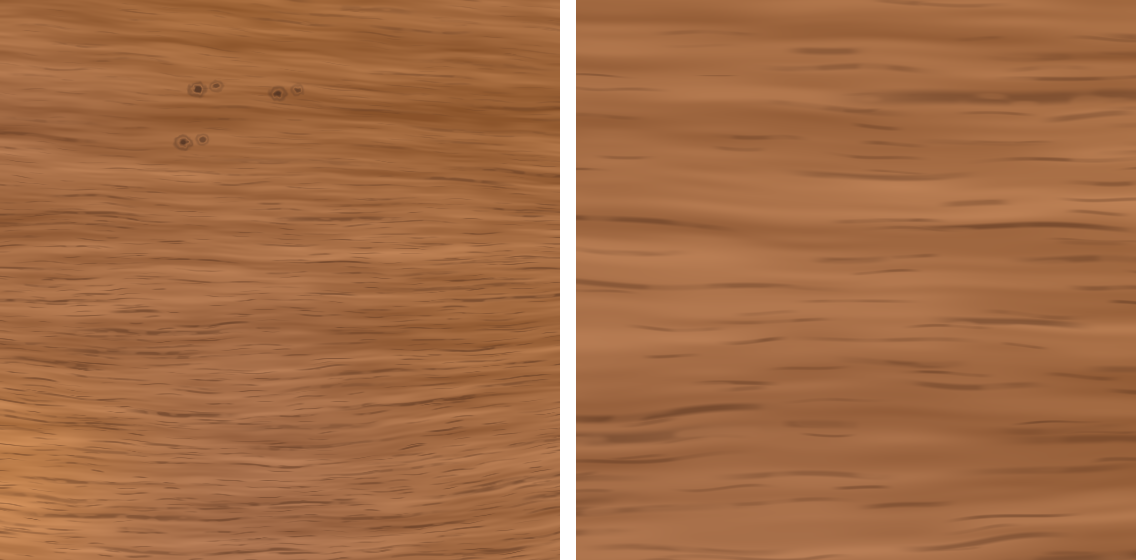
Left, the full canvas; right, a detail of the centre.
Give the GLSL for this texture, as a WebGL 2 fragment shader.

```glsl
#version 300 es
precision highp float;
// Oiled oak board: gently bent horizontal grain, dark pores and a few pin knots.

uniform vec2 u_resolution;
out vec4 outColor;

const vec3 DARK_WOOD  = vec3(0.565, 0.350, 0.200);
const vec3 LIGHT_WOOD = vec3(0.725, 0.490, 0.318);
const vec3 PORE_BROWN = vec3(0.360, 0.215, 0.130);
const vec3 KNOT_BROWN = vec3(0.270, 0.170, 0.120);

float hash(vec2 p) {
  vec3 q = fract(vec3(p.xyx) * 0.1031);
  q += dot(q, q.yzx + 33.33);
  return fract((q.x + q.y) * q.z);
}

float valueNoise(vec2 p) {
  vec2 cell = floor(p), f = fract(p);
  f = f * f * (3.0 - 2.0 * f);
  float low  = mix(hash(cell), hash(cell + vec2(1, 0)), f.x);
  float high = mix(hash(cell + vec2(0, 1)), hash(cell + vec2(1, 1)), f.x);
  return mix(low, high, f.y);
}

// Grain coordinates: tilted at the top, sagging below, with layered sine ripples.
vec2 bendGrain(vec2 p) {
  float tilt = 0.085 * p.x * smoothstep(0.42, 0.95, p.y);
  float sag = 0.13 * (p.x - 0.4) * (p.x - 0.4) * (1.0 - smoothstep(0.25, 0.6, p.y));
  float ripple = 0.0040 * sin(8.0 * p.x + 17.0 * p.y)
               + 0.0018 * sin(21.0 * p.x - 31.0 * p.y + 1.7)
               + 0.0007 * sin(57.0 * p.x + 60.0 * p.y);
  return vec2(p.x, p.y + tilt - sag + ripple);
}

// One tapered dash in each occupied cell of a staggered grid.
float pores(vec2 p, vec2 cells, float density, float seed) {
  vec2 g = p * cells;
  g.x += 7.0 * hash(vec2(floor(g.y), seed));
  vec2 id = floor(g) + seed;
  vec2 f = fract(g) - 0.5;
  float halfLength = mix(0.18, 0.49, hash(id + 3.1));
  float halfWidth = mix(0.12, 0.26, hash(id + 5.7));
  float along = f.x / halfLength;
  float centre = 0.3 * (hash(id + 9.3) - 0.5) + 0.07 * sin(9.0 * f.x + 6.3 * hash(id));
  float taper = 1.0 - smoothstep(0.35, 1.0, abs(along));
  float body = 1.0 - smoothstep(0.15, 1.0, abs(f.y - centre) / halfWidth);
  float present = step(hash(id + 13.9), density);
  return present * taper * body * mix(0.45, 1.0, hash(id + 17.3));
}

// A small dark pit inside a faint ring-shaped halo.
float knot(vec2 p, vec2 centre, float radius) {
  vec2 d = (p - centre) * vec2(0.8, 1.0);
  float r = length(d) / radius + 0.5 * (valueNoise(p * 190.0) - 0.5);
  float pit = 1.0 - smoothstep(0.3, 0.9, r);
  float halo = 0.4 * (1.0 - smoothstep(0.0, 0.6, abs(r - 1.2)));
  return max(pit, halo);
}

// Broad bands, streaks and fine fibres, centred on one half.
float grainTone(vec2 g) {
  float tone = 0.5;
  tone += 0.45 * (valueNoise(g * vec2(1.3, 13.0)) - 0.5);
  tone += 0.58 * (valueNoise(g * vec2(2.6, 43.0) + 11.0) - 0.5);
  tone += 0.55 * (valueNoise(g * vec2(6.0, 95.0) + 23.0) - 0.5);
  tone += 0.36 * (valueNoise(g * vec2(17.0, 190.0) + 37.0) - 0.5);
  return tone;
}

void main() {
  vec2 p = gl_FragCoord.xy / u_resolution.y;
  vec2 g = bendGrain(p);

  // Wood body, lighter and rosier toward the lower edge
  float tone = grainTone(g) + 0.16 * (0.55 - p.y);
  vec3 color = mix(DARK_WOOD, LIGHT_WOOD, clamp(tone, -0.15, 1.25));
  float rosy = valueNoise(p * vec2(2.2, 5.0) + 4.0) - 0.5 + 0.7 * (0.55 - p.y);
  color += rosy * vec3(0.004, 0.014, 0.046);
  float glow = exp(-dot(p * vec2(4.5, 3.4), p * vec2(4.5, 3.4)));
  color += glow * vec3(0.085, 0.060, 0.015);

  // Pores: long seams first, then shorter and finer dashes
  float ragged = mix(0.4, 1.0, smoothstep(0.2, 0.65, valueNoise(g * vec2(55.0, 210.0))));
  float lower = 1.0 - smoothstep(0.5, 0.8, p.y);
  float ink = 0.0;
  for (int i = 0; i < 4; i++) {
    float level = float(i);
    vec2 cells = vec2(2.3, 36.0) * vec2(pow(1.75, level), pow(1.42, level));
    float density = mix(0.28, 0.42, lower) + 0.04 * level;
    float strength = mix(0.38, 0.66, lower) - 0.06 * level;
    ink = max(ink, strength * pores(g, cells, density, 19.0 * level + 5.0));
  }
  color = mix(color, PORE_BROWN, ink * ragged);

  // Pin knots in pairs on the upper half
  float pits = 0.0;
  for (int i = 0; i < 3; i++) {
    float k = float(i);
    vec2 spot = vec2(0.12 + 0.76 * hash(vec2(k, 41.0)), 0.64 + 0.31 * hash(vec2(k, 73.0)));
    pits = max(pits, knot(p, spot, 0.009));
    pits = max(pits, 0.7 * knot(p, spot + vec2(0.034, 0.006), 0.007));
  }
  color = mix(color, KNOT_BROWN, 0.75 * pits);

  outColor = vec4(color, 1.0);
}
```
